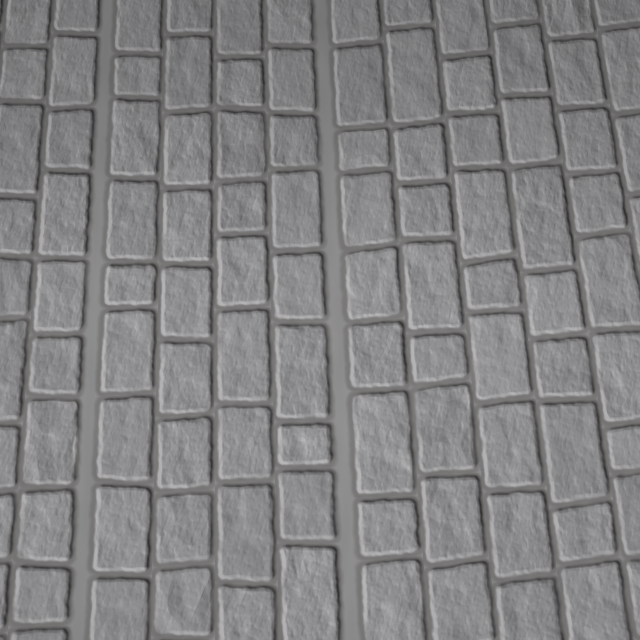
A Shadertoy shader for this texture:

```glsl
const float VANISH_X = 0.331;               // axis that the columns spread from
const float SPREAD = 0.29;                  // growth of scale from top to bottom
const vec2 LEFT_GAP = vec2(-0.172, -0.152); // wide gaps between panels
const vec2 RIGHT_GAP = vec2(0.159, 0.181);
const float SIDE_WIDTH = 0.0755;            // column widths
const float RIGHT_WIDTH = 0.0825;
const float MIDDLE_COLUMNS = 4.0;
const float ROW_PITCH = 0.103;
const float ROW_JITTER = 0.52;
const float RIGHT_TILT = 0.09;
const float JOINT = 0.0052;                 // half width of a joint
const float CORNER = 0.006;
const float STONE_RISE = 0.0045;
const float RELIEF = 0.0095;
const float LIGHT_GAIN = 0.15;
const vec2 TO_LIGHT = vec2(-0.8, -0.6);
const vec3 STONE_COLOR = vec3(0.550, 0.550, 0.556);
const vec3 JOINT_COLOR = vec3(0.465, 0.460, 0.458);
const vec3 GAP_COLOR = vec3(0.545, 0.543, 0.545);

struct Stone { float dist; vec2 id; };

float hash(vec2 p) {
    p = fract(p * vec2(0.1031, 0.1137) + 0.317);
    p += dot(p, p.yx + 33.33);
    return fract((p.x + p.y) * p.x * 7.31);
}

float cornerSlope(vec2 cell, vec2 offset) {
    float angle = 6.2832 * hash(cell);
    return dot(vec2(cos(angle), sin(angle)), offset);
}

float gradientNoise(vec2 p) {
    vec2 i = floor(p), f = p - i;
    vec2 w = f * f * f * (f * (f * 6.0 - 15.0) + 10.0);
    vec2 e = vec2(1.0, 0.0);
    return mix(mix(cornerSlope(i, f), cornerSlope(i + e, f - e), w.x),
               mix(cornerSlope(i + e.yx, f - e.yx), cornerSlope(i + 1.0, f - 1.0), w.x), w.y);
}

// Height of a bed joint, in rows, at offset x from the column centre
float jointRow(float row, float column, float x, float tilt) {
    vec2 key = vec2(row, column);
    float slope = tilt + 0.12 * (hash(key + 41.7) - 0.5);
    return row + 0.12 + ROW_JITTER * hash(key + 7.3) + slope * x / ROW_PITCH;
}

// Signed distance to the nearest stone in the column, with its identity
Stone findStone(vec2 p) {
    float panel = step(dot(LEFT_GAP, vec2(0.5)), p.x) + step(dot(RIGHT_GAP, vec2(0.5)), p.x);
    float start = LEFT_GAP.x, width = SIDE_WIDTH;
    vec2 limits = vec2(-20.0, -1.0);
    if (panel > 1.5) {
        start = RIGHT_GAP.y; width = RIGHT_WIDTH; limits = vec2(0.0, 20.0);
    } else if (panel > 0.5) {
        start = LEFT_GAP.y; width = (RIGHT_GAP.x - LEFT_GAP.y) / MIDDLE_COLUMNS;
        limits = vec2(0.0, MIDDLE_COLUMNS - 1.0);
    }
    float index = clamp(floor((p.x - start) / width), limits.x, limits.y);
    float column = index + 32.0 * panel;
    float x = p.x - start - (index + 0.5) * width;
    float tilt = panel > 1.5 ? RIGHT_TILT : 0.01;

    float y = p.y / ROW_PITCH;
    float row = floor(y);
    if (y < jointRow(row, column, x, tilt)) row -= 1.0;
    float low = jointRow(row, column, x, tilt);
    float high = jointRow(row + 1.0, column, x, tilt);

    vec2 halfSize = 0.5 * vec2(width, (high - low) * ROW_PITCH) - JOINT;
    vec2 q = abs(vec2(x, (y - 0.5 * (low + high)) * ROW_PITCH)) - halfSize + CORNER;
    float dist = length(max(q, 0.0)) + min(max(q.x, q.y), 0.0) - CORNER;
    dist += 0.0022 * gradientNoise(p * 45.0) + 0.0012 * gradientNoise(p * 120.0);
    return Stone(dist, vec2(column, row));
}

// Split rock face: steep streaks, fine grain and an occasional large cleft
float rockRelief(vec2 p, vec2 id) {
    vec2 q = mat2(0.94, 0.35, -0.35, 0.94) * p * vec2(1.0) + 3.7 * id;
    q *= vec2(1.25, 0.8);
    float cleft = pow(hash(id + 3.1), 4.0);
    float sum = -1.8 * cleft * abs(gradientNoise(q * 17.0));
    float amplitude = 1.0, frequency = 22.0;
    for (int i = 0; i < 4; i++) {
        float n = gradientNoise(q * frequency);
        sum += amplitude * mix(n, 0.35 - abs(n), 0.45);
        amplitude *= 0.52;
        frequency *= 2.03;
    }
    return RELIEF * (0.8 + 0.4 * hash(id + 9.2)) * sum;
}

float surfaceHeight(vec2 p) {
    Stone s = findStone(p);
    float raised = smoothstep(0.003, -0.005, s.dist);
    return raised * (STONE_RISE + rockRelief(p, s.id));
}

void mainImage(out vec4 fragColor, in vec2 fragCoord) {
    vec2 canvas = fragCoord / iResolution.y;
    float scale = 1.0 + SPREAD * (1.0 - canvas.y);
    vec2 p = vec2((canvas.x - VANISH_X) / scale, -log(scale) / SPREAD);

    Stone s = findStone(p);
    float soft = max(0.0016, 1.0 / iResolution.y);
    float mask = smoothstep(soft, -soft, s.dist);

    // Mortar, lighter in the wide gaps, with shade cast by the stones
    vec3 mortar = mix(JOINT_COLOR, GAP_COLOR, smoothstep(0.004, 0.011, s.dist));
    mortar += 0.025 * gradientNoise(p * vec2(60.0, 14.0));
    float caster = findStone(p + TO_LIGHT * 0.006).dist;
    mortar -= 0.085 * smoothstep(0.003, -0.003, caster);

    // Stone tone and raking light
    vec3 color = mix(mortar, STONE_COLOR + 0.035 * (hash(s.id + 5.9) - 0.5), mask);
    float reach = 0.0022;
    float slope = (surfaceHeight(p) - surfaceHeight(p + TO_LIGHT * reach)) / reach;
    color += LIGHT_GAIN * clamp(slope, -1.3, 0.9);

    // Falloff towards the far end and the corners
    color *= 1.0 - 0.13 * smoothstep(0.45, 1.0, canvas.y);
    color *= 1.03 - 0.14 * dot(canvas - 0.5, canvas - 0.5);
    fragColor = vec4(clamp(color, 0.0, 1.0), 1.0);
}
```
